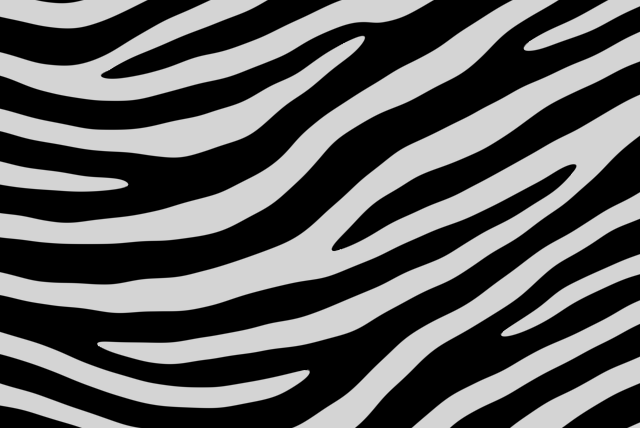
A WebGL 1 fragment shader for this pattern:

```glsl
precision highp float;
uniform vec2 u_resolution;

#define INK vec3(0.0)
#define PAPER vec3(0.831)
#define PERIOD 0.137          // stripe spacing, in canvas heights
#define BALANCE 0.17          // higher gives more ink
#define WIDTH_VARIATION 0.55
#define WOBBLE 0.055
#define RIPPLE 0.009
#define STEEPENING 0.08       // extra climb in the lower right
#define TAPER 0.35            // lower gives longer stripe tips
#define CORE_CELL vec2(0.5, 0.34)
#define SEED 4.0

const float TAU = 6.2831853;

vec2 hash2(vec2 cell) {
  vec2 q = vec2(dot(cell, vec2(127.1, 311.7)), dot(cell, vec2(269.5, 183.3)));
  return fract(sin(q + SEED) * 43758.55);
}

vec2 gradientAt(vec2 cell) {
  float angle = TAU * hash2(cell).x;
  return vec2(cos(angle), sin(angle));
}

float gradientNoise(vec2 p) {
  vec2 i = floor(p), f = fract(p);
  vec2 w = f * f * f * (f * (f * 6.0 - 15.0) + 10.0);
  vec2 o = vec2(1.0, 0.0);
  float low = mix(dot(gradientAt(i), f),
                  dot(gradientAt(i + o.xy), f - o.xy), w.x);
  float high = mix(dot(gradientAt(i + o.yx), f - o.yx),
                   dot(gradientAt(i + o.xx), f - o.xx), w.x);
  return mix(low, high, w.y);
}

// Coordinates along and across the stripes, which bend round a slanted valley
vec2 flow(vec2 p) {
  float d = p.x - 0.6 + 0.45 * p.y;
  float rise = 0.1 * d + 0.36 * sqrt(d * d + 0.02);
  rise += STEEPENING * smoothstep(0.7, 1.3, p.x) * smoothstep(0.6, 0.0, p.y);
  return vec2(p.x, p.y - rise);
}

// Signed stripe wave: positive on paper, negative on ink
float stripes(vec2 p) {
  vec2 here = flow(p);
  here.y += WOBBLE * gradientNoise(p * 2.6 + 3.7);
  here.y += RIPPLE * gradientNoise(p * 8.0 + 9.1);
  float phase = TAU * here.y / PERIOD;

  // Each core adds or removes one stripe, leaving a tapered tip or a fork
  for (int i = 0; i < 3; i++) {
    for (int j = 0; j < 3; j++) {
      vec2 cell = vec2(float(i), float(j));
      vec2 core = (cell + 0.2 + 0.6 * hash2(cell + 17.0)) * CORE_CELL;
      vec2 d = here - flow(core);
      float turn = 1.0 - 2.0 * mod(cell.x + cell.y, 2.0);
      phase += turn * atan(d.y, d.x * TAPER);
    }
  }
  return cos(phase) - BALANCE - WIDTH_VARIATION * gradientNoise(p * 2.8 + 21.3);
}

void main() {
  vec2 p = gl_FragCoord.xy / u_resolution.y;
  vec2 texel = vec2(1.0 / u_resolution.y, 0.0);

  // Wave change per pixel turns the wave into an edge distance
  float wave = stripes(p);
  vec2 slope = vec2(stripes(p + texel.xy), stripes(p + texel.yx)) - wave;
  float edge = wave / max(length(slope), 0.0001);
  gl_FragColor = vec4(mix(INK, PAPER, smoothstep(-0.8, 0.8, edge)), 1.0);
}
```
